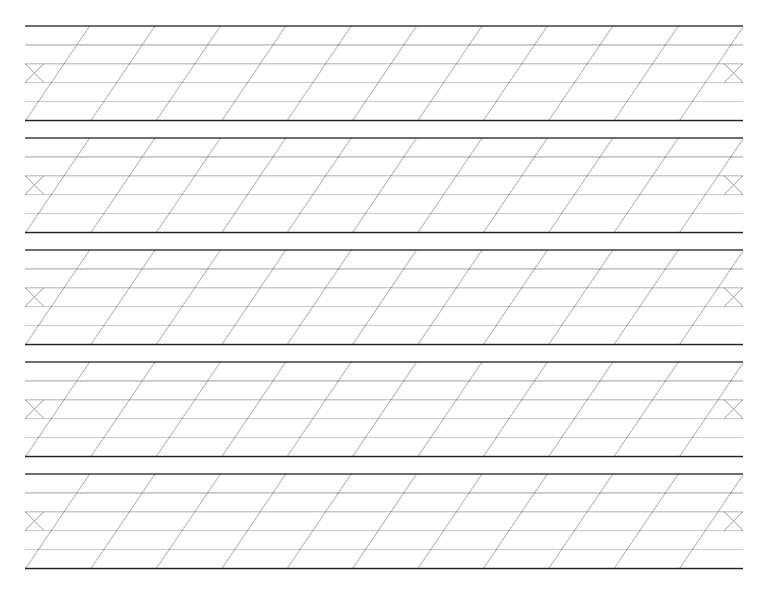
Write a WebGL 1 fragment shader that draws this pattern.

```glsl
precision highp float;
// Slanted handwriting guide sheet: five ruled bands, each with heavy outer
// lines, four hairline rules, eleven slant guides and a cross at both ends.
// Bands, rules and slants are folded by rounding; lines are box filtered.

uniform vec2 u_resolution;

// Lengths are fractions of the canvas height.
const float BAND_COUNT   = 5.0;
const float BAND_HEIGHT  = 0.1591;
const float BAND_PITCH   = 0.18855;
const float BASE_Y       = 0.0429;
const float MARGIN_X     = 0.0421;
const float RULE_COUNT   = 5.0;     // spaces inside one band
const float SLANT_COUNT  = 11.0;
const float SLANT_PITCH  = 0.1101;
const float SLANT_SHIFT  = 0.0009;  // offset of the first foot from the margin
const float SLANT_ANGLE  = 0.9750;  // radians, just under 56 degrees
const float HEAVY_WIDTH  = 0.0020;
const float HAIR_WIDTH   = 0.00048;
const float FILTER_SIZE  = 1.35;    // smoothing footprint in pixels
const vec3  PAPER_COLOR  = vec3(1.0);
const vec3  INK_COLOR    = vec3(0.0);

// Share of the filter footprint covered by a line centred at distance d.
float lineCoverage(float d, float width, float pixel) {
  float footprint = FILTER_SIZE * pixel;
  float nearEdge = max(d - 0.5 * footprint, -0.5 * width);
  float farEdge = min(d + 0.5 * footprint, 0.5 * width);
  return max(farEdge - nearEdge, 0.0) / footprint;
}

// Smooth mask that is 1 where the signed inside distance is positive.
float insideMask(float inside, float pixel) {
  return clamp(inside / pixel + 0.5, 0.0, 1.0);
}

// Distance to the nearest of the evenly spaced marks first..last.
float markDistance(float x, float pitch, float first, float last) {
  float index = clamp(floor(x / pitch + 0.5), first, last);
  return abs(x - index * pitch);
}

void main() {
  float pixel = 1.0 / u_resolution.y;
  vec2 p = gl_FragCoord.xy * pixel;
  float pageWidth = u_resolution.x * pixel;

  // Fold the page into one band; v runs upward from its lower line.
  float gap = BAND_PITCH - BAND_HEIGHT;
  float band = floor((p.y - BASE_Y + 0.5 * gap) / BAND_PITCH);
  band = clamp(band, 0.0, BAND_COUNT - 1.0);
  float v = p.y - BASE_Y - band * BAND_PITCH;
  float u = p.x - MARGIN_X;
  float fromSide = min(u, pageWidth - MARGIN_X - p.x);
  float acrossMask = insideMask(fromSide, pixel);
  float bandMask = acrossMask * insideMask(min(v, BAND_HEIGHT - v), pixel);

  // Heavy outer lines and hairline rules.
  float ruleStep = BAND_HEIGHT / RULE_COUNT;
  float heavyDist = min(abs(v), abs(v - BAND_HEIGHT));
  float heavy = lineCoverage(heavyDist, HEAVY_WIDTH, pixel) * acrossMask;
  float ruleDist = markDistance(v, ruleStep, 1.0, RULE_COUNT - 1.0);
  float rule = lineCoverage(ruleDist, HAIR_WIDTH, pixel) * acrossMask;

  // Slant guides.
  float sheared = u - SLANT_SHIFT - v / tan(SLANT_ANGLE);
  float slantDist = markDistance(sheared, SLANT_PITCH, 0.0, SLANT_COUNT - 1.0);
  slantDist *= sin(SLANT_ANGLE);
  float slant = lineCoverage(slantDist, HAIR_WIDTH, pixel) * bandMask;

  // Crosses in the middle space, mirrored to both ends.
  float crossHalf = 0.5 * ruleStep;
  vec2 q = abs(vec2(fromSide - crossHalf, v - 0.5 * BAND_HEIGHT));
  float crossDist = abs(q.x - q.y) * sqrt(0.5);
  float cross = lineCoverage(crossDist, HAIR_WIDTH, pixel);
  cross *= insideMask(crossHalf - max(q.x, q.y), pixel);

  float bare = (1.0 - heavy) * (1.0 - rule) * (1.0 - slant) * (1.0 - cross);
  gl_FragColor = vec4(mix(INK_COLOR, PAPER_COLOR, bare), 1.0);
}
```
